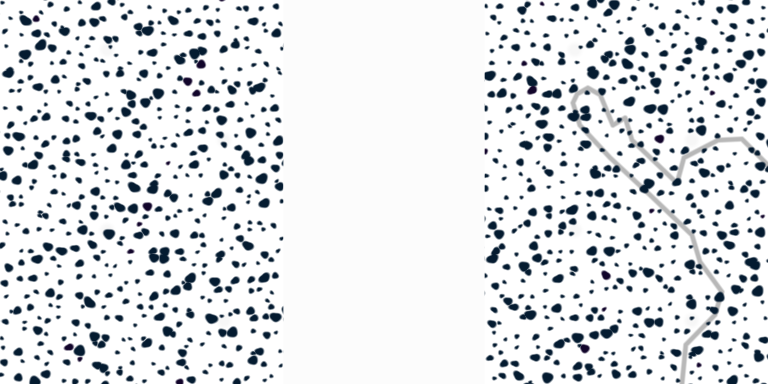
This pattern is drawn by a Shadertoy shader. Its source:

```glsl
#define CELL 0.037
#define DOT_MIN 0.0045
#define DOT_MAX 0.0145
#define JITTER 0.82
#define SOFT 0.0034
#define BAND_HALF 0.262
#define LINE_HALF 0.0062
#define LINE_ALPHA 0.75
#define SMUDGE_ALPHA 0.09
#define NAVY vec3(0.015, 0.105, 0.19)
#define PLUM vec3(0.07, 0.02, 0.17)
#define GREY vec3(0.63, 0.63, 0.63)

const int PATH_COUNT = 21;

float hash(vec2 p) {
    return fract(sin(dot(p, vec2(127.1, 311.7))) * 43758.5453);
}

// Coverage of a shape from its signed distance
float cover(float d) {
    float w = max(SOFT, 0.75 / iResolution.y);
    return 1.0 - smoothstep(-w, w, d);
}

float segmentDistance(vec2 p, vec2 a, vec2 b) {
    vec2 pa = p - a, ba = b - a;
    return length(pa - ba * clamp(dot(pa, ba) / dot(ba, ba), 0.0, 1.0));
}

// Open outline winding through the right panel
float pathDistance(vec2 p) {
    vec2 path[PATH_COUNT] = vec2[PATH_COUNT](
        vec2(1.775, -0.01), vec2(1.786, 0.102), vec2(1.862, 0.180),
        vec2(1.880, 0.240), vec2(1.823, 0.318), vec2(1.802, 0.388),
        vec2(1.693, 0.492), vec2(1.589, 0.589), vec2(1.510, 0.674),
        vec2(1.492, 0.732), vec2(1.503, 0.755), vec2(1.531, 0.771),
        vec2(1.563, 0.753), vec2(1.596, 0.674), vec2(1.628, 0.693),
        vec2(1.646, 0.635), vec2(1.763, 0.523), vec2(1.781, 0.589),
        vec2(1.870, 0.635), vec2(1.932, 0.638), vec2(2.005, 0.565));
    float d = 1e3;
    for (int i = 0; i < PATH_COUNT - 1; i++)
        d = min(d, segmentDistance(p, path[i], path[i + 1]));
    return d;
}

// Jittered, slightly oval dots: x is coverage, y is the plum tint
vec2 dots(vec2 p) {
    vec2 home = floor(p / CELL);
    vec2 ink = vec2(0.0);
    for (int j = -1; j <= 1; j++)
    for (int i = -1; i <= 1; i++) {
        vec2 id = home + vec2(i, j);
        vec2 offset = vec2(hash(id), hash(id + 37.2)) - 0.5;
        vec2 q = p - (id + 0.5 + JITTER * offset) * CELL;
        float size = hash(id + 71.9);
        float radius = mix(DOT_MIN, DOT_MAX, size * size);
        float angle = (hash(id + 13.6) - 0.5) * 1.6;
        float c = cos(angle), s = sin(angle);
        q = mat2(c, -s, s, c) * q;
        float stretch = 1.0 + 0.25 * hash(id + 5.3);
        float wobble = 0.08 * sin(3.0 * atan(q.y, q.x) + 6.28 * size);
        float d = (length(q * vec2(1.0 / stretch, stretch)) / radius - 1.0 - wobble) * radius;
        float a = cover(d);
        if (a > ink.x) ink = vec2(a, step(0.975, hash(id + 91.4)));
    }
    return ink;
}

// Faint smudges on a staggered lattice
float smudges(vec2 p) {
    vec2 period = vec2(0.609, 0.47);
    vec2 g = (p - vec2(0.279, 0.87)) / period;
    vec2 a = (fract(g + 0.5) - 0.5) * period;
    vec2 b = (fract(g) - 0.5) * period;
    float d = min(length(a), length(b));
    return 1.0 - smoothstep(0.008, 0.026, d);
}

void mainImage(out vec4 fragColor, in vec2 fragCoord) {
    vec2 p = fragCoord / iResolution.y;
    float halfWidth = 0.5 * iResolution.x / iResolution.y;
    float pixel = 0.5 / iResolution.y;

    // Dotted panels
    vec3 panel = vec3(1.0);
    panel = mix(panel, GREY, SMUDGE_ALPHA * smudges(p));
    panel = mix(panel, GREY, LINE_ALPHA * cover(pathDistance(p) - LINE_HALF));
    vec2 ink = dots(p);
    panel = mix(panel, mix(NAVY, PLUM, ink.y), ink.x);

    // Blank central band
    float band = 1.0 - smoothstep(-pixel, pixel, abs(p.x - halfWidth) - BAND_HALF);
    fragColor = vec4(mix(panel, vec3(0.99), band), 1.0);
}
```
